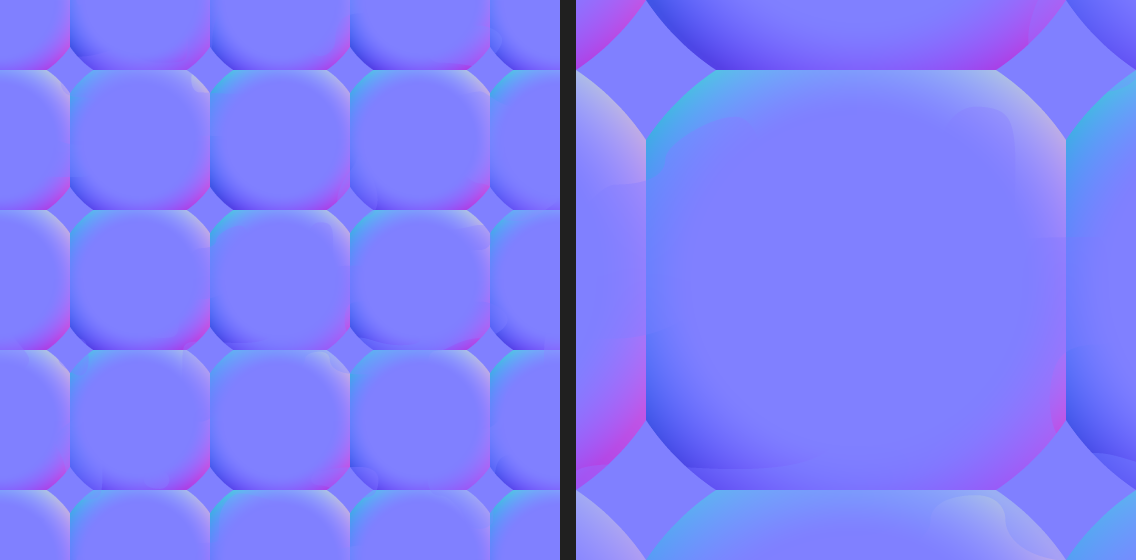
Left, the full canvas; right, a detail of the centre.
Reproduce this texture map procedurally as a WebGL 2 fragment shader.

```glsl
#version 300 es
precision highp float;
// Tangent-space normal map of rounded square cobbles with chipped bevels.

uniform vec2 u_resolution;
out vec4 outColor;

const float REPEATS = 4.0;        // cobbles across and down
const float DOME_RADIUS = 0.601;  // outer rim, in cell widths
const float FLAT_RADIUS = 0.395;  // level top, in cell widths
const float RIM_SLOPE = 0.60;     // sideways normal length at the rim
const float BEVEL_POWER = 1.5;    // how late the bevel steepens
const float TOP_JITTER = 0.012;   // shift of the level top per cobble
const float CHIP_LATTICE = 14.0;  // chip noise cells across the canvas
const float CHIP_LEVEL = 0.64;    // higher means fewer chips
const float CHIP_KEEP = 0.62;     // slope left inside a chip
const float CHIP_TILT = 0.09;     // random lean of a chip face
const int SAMPLES = 3;            // edge smoothing samples per axis

vec2 hash22(vec2 p) {
  vec3 q = fract(p.xyx * vec3(0.1031, 0.1030, 0.0973));
  q += dot(q, q.yzx + 33.33);
  return fract((q.xx + q.yz) * q.zy);
}

// Two-channel value noise that wraps after period lattice cells.
vec2 wrapNoise(vec2 p, float period, float seed) {
  vec2 i = floor(p);
  vec2 f = fract(p);
  f = f * f * (3.0 - 2.0 * f);
  vec2 a = hash22(mod(i, period) + seed);
  vec2 b = hash22(mod(i + vec2(1.0, 0.0), period) + seed);
  vec2 c = hash22(mod(i + vec2(0.0, 1.0), period) + seed);
  vec2 d = hash22(mod(i + 1.0, period) + seed);
  return mix(mix(a, b, f.x), mix(c, d, f.x), f.y);
}

// Sideways part of the surface normal at a canvas position.
vec2 surfaceSlope(vec2 uv) {
  vec2 grid = uv * REPEATS;
  vec2 id = floor(grid + 0.5);
  vec2 local = grid - id;
  if (length(local) > DOME_RADIUS) return vec2(0.0);

  // Bevel: level in the middle, steepening outward.
  vec2 shift = (hash22(mod(id, REPEATS) + 7.0) - 0.5) * 2.0 * TOP_JITTER;
  vec2 fromTop = local - shift;
  float radius = length(fromTop);
  float t = clamp((radius - FLAT_RADIUS) / (DOME_RADIUS - FLAT_RADIUS), 0.0, 1.0);
  vec2 slope = fromTop / max(radius, 0.001) * RIM_SLOPE * pow(t, BEVEL_POWER);

  // Chips: smooth patches that partly level the bevel and lean at random.
  vec2 chipNoise = wrapNoise(uv * CHIP_LATTICE, CHIP_LATTICE, 31.0);
  if (chipNoise.x > CHIP_LEVEL) {
    vec2 lean = wrapNoise(uv * REPEATS * 2.0, REPEATS * 2.0, 59.0) - 0.5;
    float keep = mix(CHIP_KEEP, 1.0, chipNoise.y * 0.5);
    slope = slope * keep + lean * CHIP_TILT * smoothstep(0.0, 0.5, t);
  }
  return slope;
}

vec3 encodeNormal(vec2 slope) {
  return vec3(slope, sqrt(max(1.0 - dot(slope, slope), 0.0))) * 0.5 + 0.5;
}

void main() {
  // Average a small grid of samples to smooth the edges.
  vec3 sum = vec3(0.0);
  for (int y = 0; y < SAMPLES; y++) {
    for (int x = 0; x < SAMPLES; x++) {
      vec2 offset = (vec2(x, y) + 0.5) / float(SAMPLES) - 0.5;
      vec2 uv = fract((gl_FragCoord.xy + offset) / u_resolution);
      sum += encodeNormal(surfaceSlope(uv));
    }
  }
  outColor = vec4(sum / float(SAMPLES * SAMPLES), 1.0);
}
```
